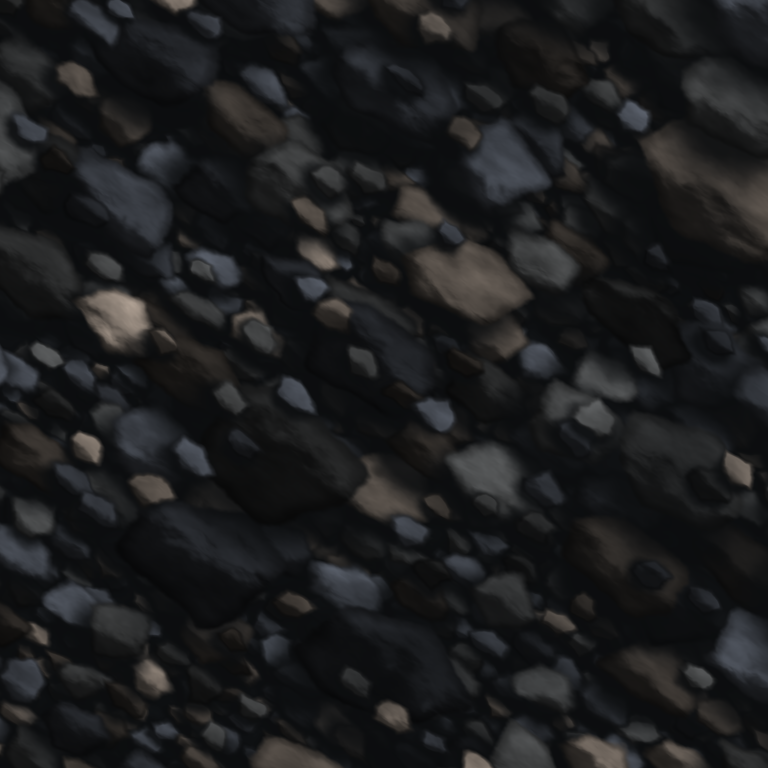
This texture is drawn by a WebGL 1 fragment shader. Its source:

```glsl
precision highp float;
// Dim scree slope: angular grey stones of many sizes, tilted down to the right.

uniform vec2 u_resolution;

#define AXIS vec2(0.82, -0.57)   // long direction of the stones
#define STRETCH 1.4              // stone length over width
#define SMALLEST 0.03            // cell size of the finest layer
#define GROWTH 1.5               // size ratio between layers
#define EDGE 0.0035              // softness of outlines
#define SHADOW 0.88              // shadow strength
#define EXPOSURE 1.08
#define GAP_COLOR vec3(0.042, 0.048, 0.054)
#define BLUE_GREY vec3(0.93, 0.99, 1.10)
#define GREY vec3(0.98, 1.0, 1.01)
#define BROWN_GREY vec3(1.08, 0.99, 0.91)

vec3 hash3(vec2 p) {
  vec3 q = fract(p.xyx * vec3(0.1031, 0.1030, 0.0973));
  q += dot(q, q.yxz + 33.33);
  return fract((q.xxy + q.yzz) * q.zyx);
}

float noise(vec2 p) {
  vec2 i = floor(p), f = fract(p);
  f = f * f * (3.0 - 2.0 * f);
  float low = mix(hash3(i).x, hash3(i + vec2(1.0, 0.0)).x, f.x);
  float high = mix(hash3(i + vec2(0.0, 1.0)).x, hash3(i + 1.0).x, f.x);
  return mix(low, high, f.y);
}

float fbm(vec2 p) {
  float sum = 0.0, weight = 0.5;
  for (int i = 0; i < 4; i++) {
    sum += weight * noise(p);
    p = p * 2.03 + 17.3;
    weight *= 0.5;
  }
  return sum / 0.9375;
}

float smoothMax(float a, float b, float k) {
  float h = max(k - abs(a - b), 0.0) / k;
  return max(a, b) + h * h * k * 0.25;
}

// Signed distance to a rounded irregular polygon of radius near 1
float stoneDistance(vec2 p, vec2 seed) {
  float d = -1.0;
  for (int k = 0; k < 6; k++) {
    vec3 h = hash3(seed + float(k) * 7.31);
    float a = (float(k) + 0.7 * h.x) * 1.0472;
    d = smoothMax(d, dot(p, vec2(cos(a), sin(a))) - mix(0.68, 1.0, h.y), 0.14);
  }
  return d;
}

// Paints one layer of stones and their shadows over color
vec3 paintLayer(vec3 color, vec2 p, float size, float density, float id, float grain) {
  vec2 home = floor(p / size);
  for (int j = -1; j <= 1; j++) {
    for (int i = -1; i <= 1; i++) {
      vec2 cell = home + vec2(float(i), float(j));
      vec2 seed = cell + 113.0 + 37.0 * id;
      vec3 place = hash3(seed), look = hash3(seed + 51.7);

      // Large stones thin out towards the lower left
      float slope = smoothstep(0.15, 0.75, cell.y * size);
      float chance = density * mix(1.0, mix(0.4, 1.15, slope), step(0.06, size));
      if (place.z > chance) continue;

      float radius = size * mix(0.38, 0.62, look.z);
      vec2 offset = (p - (cell + 0.25 + 0.5 * place.xy) * size) / radius;
      if (dot(offset, offset) > 4.0) continue;
      float turn = (look.x - 0.5) * 1.3;
      float c = cos(turn), s = sin(turn);
      vec2 q = vec2(c * offset.x + s * offset.y, c * offset.y - s * offset.x);
      q.y *= mix(0.95, 1.3, place.x);
      float d = stoneDistance(q, seed);

      // Shadow falls to the lower left
      float shade = 1.0 - smoothstep(0.65, 1.4, length(offset + vec2(0.08, 0.36)));
      color = mix(color, GAP_COLOR, SHADOW * shade);

      // Lit top face, dim front face, worn rim
      float crease = offset.y + 0.35 * offset.x * (place.y - 0.5) + 0.9 * (grain - 0.5);
      float face = smoothstep(-0.25, 0.2, crease + 0.75 * look.y - 0.25);
      float light = mix(0.48, 1.0, face) * (0.95 + 0.17 * offset.y);
      light *= mix(0.62, 1.0, smoothstep(0.0, 0.22, -d));
      light *= 0.65 + 0.7 * grain;

      float kind = fract(look.y * 7.0 + place.x * 3.0);
      float tone = mix(0.13, 0.31, pow(look.y, 1.3));
      tone += 0.19 * step(0.93, kind) * step(size, 0.11);
      vec3 tint = kind < 0.4 ? BLUE_GREY : (kind < 0.72 ? GREY : BROWN_GREY);
      float soft = EDGE / radius;
      color = mix(color, tint * tone * light, 1.0 - smoothstep(-soft, soft, d));
    }
  }
  return color;
}

void main() {
  vec2 uv = gl_FragCoord.xy / min(u_resolution.x, u_resolution.y);
  vec2 p = vec2(dot(uv, AXIS) / STRETCH, dot(uv, vec2(-AXIS.y, AXIS.x)));

  // Rough outlines and streaky rock grain
  vec2 wobble = vec2(fbm(p * 38.0 + 40.0), fbm(p * 38.0 + 90.0)) - 0.5;
  p += 0.013 * wobble;
  float grain = fbm(p * vec2(28.0, 50.0) + 70.0);

  // Fine rubble first, large stones on top, then a few loose chips
  vec3 color = GAP_COLOR * (0.8 + 0.8 * grain);
  float size = SMALLEST;
  for (int i = 0; i < 5; i++) {
    color = paintLayer(color, p, size, 0.9 - 0.09 * float(i), float(i), grain);
    size *= GROWTH;
  }
  color = paintLayer(color, p, SMALLEST * 1.4, 0.13, 9.0, grain);

  // Broad patches of gloom
  float gloom = smoothstep(0.25, 0.6, fbm(uv * 3.2 + 25.0));
  color = mix(GAP_COLOR, color, mix(0.55, 1.0, gloom));
  gl_FragColor = vec4(color * EXPOSURE, 1.0);
}
```
